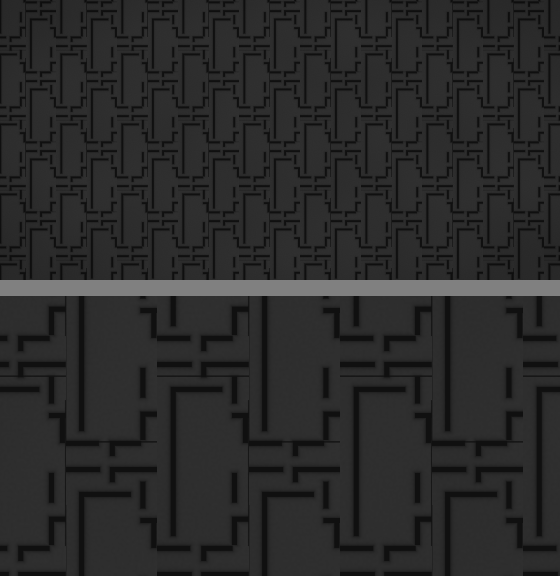
Top: the whole. Bottom: its middle third, enlarged.
This pattern is drawn by a Shadertoy shader. Its source:

```glsl
// Dark embossed maze of staggered columns with grooved brackets and thin seams.
#define GRID_H 576.0                  // design units over the canvas height
#define CELL vec2(62.75, 144.0)       // column width, repeat height
#define ORIGIN vec2(52.5, 4.0)        // first column, measured from top left
#define GROOVE 1.7                    // half width of a groove
#define SEAM 0.55                     // half width of a seam
#define FACE_COLOR vec3(0.181)
#define GROOVE_COLOR vec3(0.062)
#define SHADE_DEPTH 0.38
#define GRAIN 0.007
#define VIGNETTE 0.13

float hash(vec2 p) {
    vec3 q = fract(p.xyx * 0.1031);
    q += dot(q, q.yzx + 33.33);
    return fract((q.x + q.y) * q.z);
}

float gradientDot(vec2 cell, vec2 offset) {
    float angle = 6.2832 * hash(cell);
    return dot(vec2(cos(angle), sin(angle)), offset);
}

float gradientNoise(vec2 p) {
    vec2 i = floor(p), f = fract(p);
    vec2 u = f * f * (3.0 - 2.0 * f);
    vec2 e = vec2(1.0, 0.0);
    float top = mix(gradientDot(i, f), gradientDot(i + e, f - e), u.x);
    float low = mix(gradientDot(i + e.yx, f - e.yx), gradientDot(i + 1.0, f - 1.0), u.x);
    return mix(top, low, u.y);
}

// Box distance that wraps over the vertical repeat
float wrappedBox(vec2 q, vec2 a, vec2 b, float halfWidth) {
    vec2 d = q - 0.5 * (a + b);
    d.y = mod(d.y + 0.5 * CELL.y, CELL.y) - 0.5 * CELL.y;
    d = abs(d) - 0.5 * abs(b - a) - halfWidth;
    return length(max(d, 0.0)) + min(max(d.x, d.y), 0.0);
}

float hBar(vec2 q, float x0, float x1, float y) {
    return wrappedBox(q, vec2(x0, y), vec2(x1, y), GROOVE);
}

float vBar(vec2 q, float x, float y0, float y1) {
    return wrappedBox(q, vec2(x, y0), vec2(x, y1), GROOVE);
}

float grooves(vec2 q) {
    // Tall panel: left edge, top edge and corner tick
    float d = min(vBar(q, 11.0, 36.0, 135.0), hBar(q, 11.0, 43.0, 36.0));
    d = min(d, vBar(q, 53.0, 29.0, 44.0));
    // Connectors between panels
    d = min(d, min(hBar(q, 1.0, 21.0, 1.0), hBar(q, 32.0, 50.0, 1.0)));
    d = min(d, min(hBar(q, 1.0, 22.0, 19.0), hBar(q, 32.0, 61.0, 19.0)));
    d = min(d, min(vBar(q, 32.0, 2.0, 8.0), vBar(q, 32.0, 20.0, 26.0)));
    // Right-hand brackets
    d = min(d, min(hBar(q, 53.0, 61.0, 54.0), vBar(q, 60.5, 54.0, 71.0)));
    d = min(d, vBar(q, 53.0, 95.0, 112.0));
    return min(d, min(hBar(q, 53.0, 61.0, 125.0), vBar(q, 53.0, 125.0, 141.0)));
}

float seams(vec2 q, float odd) {
    float across = mix(0.0, 27.0, odd);
    float d = wrappedBox(q, vec2(0.0, across), vec2(CELL.x, across), SEAM);
    float side = odd * CELL.x;
    return min(d, wrappedBox(q, vec2(side, 44.0), vec2(side, 143.0), SEAM));
}

void mainImage(out vec4 fragColor, in vec2 fragCoord) {
    vec2 uv = fragCoord / iResolution.xy;
    float pixel = GRID_H / iResolution.y;
    vec2 p = vec2(fragCoord.x, iResolution.y - fragCoord.y) * pixel;

    // Staggered columns: every other one drops by half a repeat
    vec2 g = p - ORIGIN;
    float column = floor(g.x / CELL.x);
    float odd = mod(column, 2.0);
    g.y -= 0.5 * odd * CELL.y;
    float row = floor(g.y / CELL.y);
    vec2 q = vec2(g.x - column * CELL.x, g.y - row * CELL.y);

    // Face tone with slight wear
    float tone = 1.0 + 0.05 * gradientNoise(p / 110.0);
    tone += 0.03 * (q.x / CELL.x - 0.5);
    vec3 color = FACE_COLOR * tone + GRAIN * gradientNoise(p / 2.3);

    // Soft shade, dark groove and hairline seam
    float d = grooves(q);
    color *= 1.0 - SHADE_DEPTH * exp(-max(d, 0.0) / 1.3);
    color = mix(GROOVE_COLOR, color, smoothstep(-0.5 * pixel, 0.5 * pixel, d));
    float seam = 1.0 - smoothstep(-0.5 * pixel, 0.5 * pixel, seams(q, odd));
    color = mix(color, GROOVE_COLOR, 0.75 * seam);

    vec2 c = 2.0 * uv - 1.0;
    color *= 1.0 - VIGNETTE * smoothstep(0.5, 2.0, dot(c, c));
    fragColor = vec4(color, 1.0);
}
```
